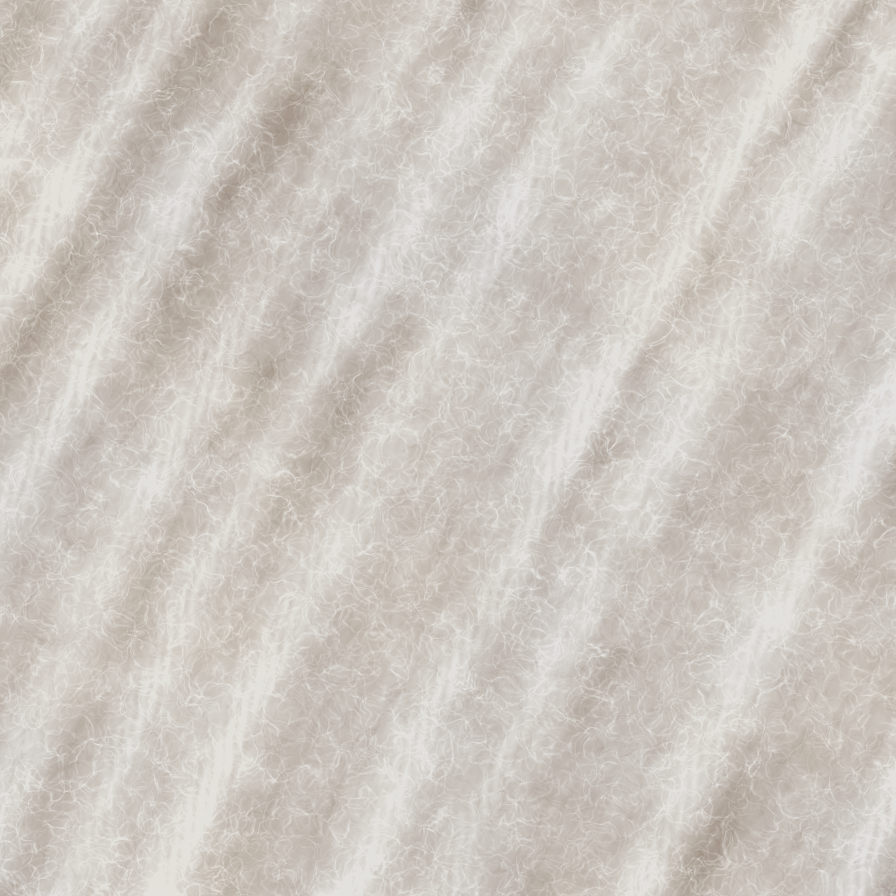
Write a WebGL 2 fragment shader that draws this texture.

```glsl
#version 300 es
precision highp float;
// Brushed wool: soft knitted ropes sweep in gentle curves from lower left to upper right.
// Rope halos, twisted plies and shaded hollows build a tone; layers of short, warped
// arcs add curly hairs, and a colour ramp turns the tone into cream.

uniform vec2 u_resolution;
out vec4 fragColor;

const float TAU = 6.28318;
const vec3 SHADE = vec3(0.655, 0.605, 0.560);
const vec3 LIGHT = vec3(0.877, 0.867, 0.850);
const vec3 WARMTH = vec3(0.006, 0.0, -0.018);   // tint swing, warm to cool
const float LEAN = 0.43;            // sideways drift of ropes per unit height
const float BEND = 0.11;            // extra drift towards the top
const float DENSITY = 7.4;          // ropes per unit width
const float THINNING = 1.5;         // wider spacing to the right
const float ROPE_WIDTH = 0.018;
const float HALO_WIDTH = 0.036;
const float PLY_WIDTH = 0.011;
const float PLY_LENGTH = 0.040;
const float BASE_TONE = 0.51;
const float HALO_GAIN = 0.40;
const float CORE_GAIN = 0.25;
const float HOLLOW_GAIN = 0.60;
const float HAIR_WIDTH = 0.0007;
const float HAIR_CONTRAST = 0.21;
const int HAIR_LAYERS = 16;

vec3 hash3(vec2 p) {
  vec3 q = fract(p.xyx * vec3(0.1031, 0.1030, 0.0973));
  q += dot(q, q.yxz + 33.33);
  return fract((q.xxy + q.yzz) * q.zyx);
}

float noise(vec2 p) {
  vec2 i = floor(p), f = fract(p);
  f = f * f * (3.0 - 2.0 * f);
  float low = mix(hash3(i).x, hash3(i + vec2(1, 0)).x, f.x);
  float high = mix(hash3(i + vec2(0, 1)).x, hash3(i + vec2(1, 1)).x, f.x);
  return mix(low, high, f.y);
}

// Fractal noise, centred on zero.
float fbm(vec2 p) {
  float sum = 0.0, gain = 0.5;
  for (int i = 0; i < 4; i++) {
    sum += gain * (noise(p) - 0.5);
    p = mat2(1.6, 1.2, -1.2, 1.6) * p + 7.3;
    gain *= 0.55;
  }
  return sum;
}

mat2 rotation(float a) {
  return mat2(cos(a), sin(a), -sin(a), cos(a));
}

// One layer of curled hairs: an arc per grid cell, lighter or darker than the wool.
float hairLayer(vec2 p, float cell, float seed, float share) {
  float pixel = 1.0 / u_resolution.y, sum = 0.0;
  p = rotation(seed * 1.7) * p / cell + seed * 5.31;
  vec2 home = floor(p);
  for (int y = -1; y <= 1; y++)
  for (int x = -1; x <= 1; x++) {
    vec2 id = home + vec2(x, y);
    vec3 a = hash3(id + seed * 17.0);
    vec3 b = hash3(id + seed * 29.0 + 91.0);
    if (b.z > share) continue;
    vec2 d = p - id - a.xy;
    float r = length(d) + 1e-4;
    float radius = 0.35 + 0.6 * a.z;
    float facing = dot(d / r, vec2(cos(b.x * TAU), sin(b.x * TAU)));
    float line = 1.0 - smoothstep(0.0, HAIR_WIDTH + pixel, abs(r - radius) * cell);
    sum += line * smoothstep(0.25, 0.8, facing) * (b.y * 1.6 - 0.5);
  }
  return sum;
}

// Ropes near a point: x = halo, y = twisted core, z = hollow on the right flank.
vec3 ropes(float u, float s) {
  float v = DENSITY * u - THINNING * u * u;
  float scale = 0.87 / (DENSITY - 2.0 * THINNING * u);
  vec3 sum = vec3(0.0);
  for (int i = -1; i <= 1; i++) {
    float id = floor(v) + float(i);
    vec3 h = hash3(vec2(id + 40.0, 3.0));
    float d = (v - id - 0.5 - 0.45 * (h.x - 0.5)) * scale;
    d += 0.010 * (noise(vec2(s * 5.0, id * 9.0)) - 0.5);
    float vigour = mix(0.65, 1.0, h.y) * mix(0.7, 1.15, noise(vec2(s * 3.5, id * 7.0 + 2.0)));
    float core = exp(-d * d / (ROPE_WIDTH * ROPE_WIDTH)) * vigour;
    float twist = d / PLY_WIDTH + s / PLY_LENGTH + 0.5 * noise(vec2(s * 24.0, id * 5.0));
    float ply = sin(TAU * twist) * mix(0.2, 0.65, noise(vec2(s * 7.0, id * 3.0)));
    float flank = (d - 0.046) / 0.027;
    sum += vec3(exp(-d * d / (HALO_WIDTH * HALO_WIDTH)) * vigour,
                core * (0.75 + ply), exp(-flank * flank) * mix(0.5, 1.0, h.z));
  }
  return sum;
}

void main() {
  vec2 p = gl_FragCoord.xy / u_resolution.y;
  // Rope coordinates: u across, s along.
  float u = p.x - LEAN * p.y - BEND * p.y * p.y + 0.025 * fbm(p * 3.0);
  float s = p.y * 1.15;
  vec3 rope = ropes(u, s);
  float depth = mix(0.7, 1.0, smoothstep(-0.3, 0.3, u));

  // Soft wool body with open hollows.
  float patches = smoothstep(0.25, 0.7, noise(vec2(u * 8.0 + 3.0, s * 3.2)) + 0.6 * fbm(p * 16.0));
  float hollow = rope.z * patches * depth * (1.0 - 0.6 * min(rope.x, 1.0));
  float tone = BASE_TONE + depth * (HALO_GAIN * rope.x + CORE_GAIN * rope.y);
  tone -= HOLLOW_GAIN * hollow;
  tone += 0.25 * fbm(p * 3.5 + 5.0) + 0.36 * fbm(p * 13.0) + 0.28 * fbm(p * 48.0);
  tone += 0.32 * fbm(vec2(u * 85.0, s * 17.0));

  // Curly hairs, most visible over the hollows, then a few long strays.
  vec2 frizz = p + 0.022 * vec2(fbm(p * 32.0), fbm(p * 32.0 + 57.0));
  float hairs = 0.0;
  for (int i = 0; i < HAIR_LAYERS; i++) {
    float k = float(i);
    hairs += hairLayer(frizz, 0.015 + 0.0018 * k, k + 1.0, 0.9);
  }
  tone += HAIR_CONTRAST * hairs * (0.8 + 0.6 * hollow - 0.3 * clamp(rope.y, 0.0, 1.0));
  tone += 0.2 * max(hairLayer(frizz, 0.24, 23.0, 0.2), 0.0);

  // Cream ramp with a slow drift of tint.
  vec3 color = mix(SHADE, LIGHT, clamp(tone, -0.1, 1.06));
  color += WARMTH * (2.0 * fbm(p * 4.0 + 11.0) + 0.25 * (p.y - p.x));
  fragColor = vec4(color, 1.0);
}
```
